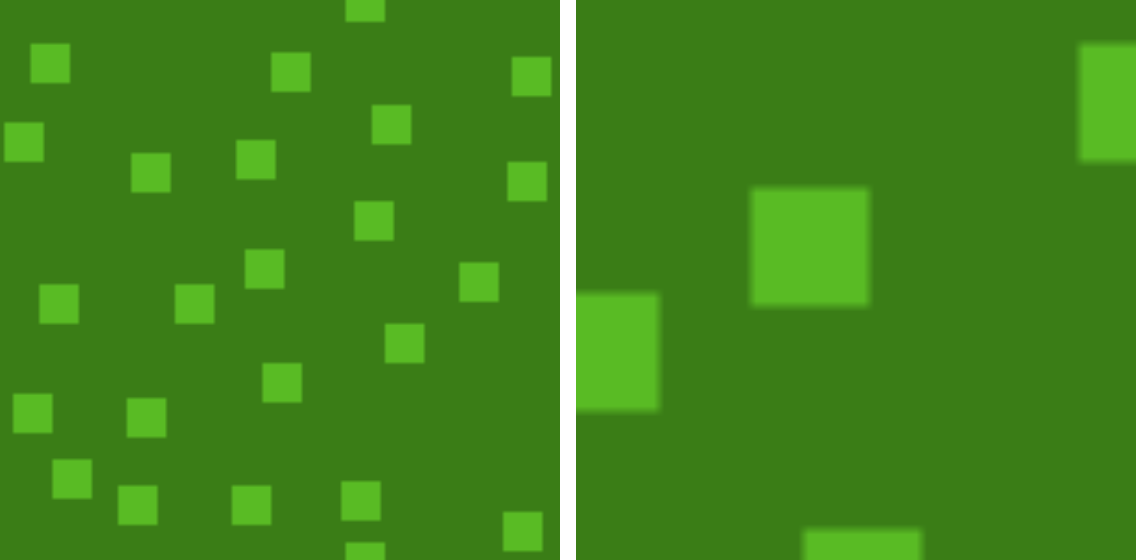
Left, the full canvas; right, a detail of the centre.
Give the GLSL for this pattern, as a three.js fragment shader.

```glsl
// Scattered bright green squares, softly edged, on a flat dark green ground.
varying vec2 vUv;

const vec3 GROUND_GREEN = vec3(0.228, 0.490, 0.088);
const vec3 SQUARE_GREEN = vec3(0.350, 0.732, 0.142);

const float UNITS = 128.0;       // layout units across the canvas
const float CELLS = 5.0;         // scatter cells per side
const float SQUARE_SIZE = 9.0;   // side of a square, in units
const float SOFTNESS = 0.4;      // half width of the edge blend, in units

vec2 hash22(vec2 p, float seed) {
  vec3 q = fract(vec3(p.xyx + seed) * vec3(0.1031, 0.1030, 0.0973));
  q += dot(q, q.yzx + 33.33);
  return fract((q.xx + q.yz) * q.zy);
}

// Coverage of a square whose lower left corner is at start.
float softSquare(vec2 p, vec2 start, float size, float softness) {
  vec2 d = abs(p - start - 0.5 * size) - 0.5 * size;
  vec2 cover = clamp(0.5 - 0.5 * d / softness, 0.0, 1.0);
  return cover.x * cover.y;
}

// One square per cell, snapped to whole units; a few cells stay empty.
float scatteredSquares(vec2 p, float cells, float size, float seed) {
  float cellSize = UNITS / cells;
  float column = floor(p.x / cellSize);

  // Slide each column by its own amount and wrap it, to break up the rows.
  float slide = floor(hash22(vec2(column, 7.0), seed).x * cellSize);
  p.y = mod(p.y + slide, UNITS);

  vec2 cell = vec2(column, floor(p.y / cellSize));
  float index = cell.x * cells + cell.y;
  float filled = 1.0 - step(abs(mod(index, 12.0) - 9.0), 0.5);

  float room = cellSize - size - 2.0;
  vec2 start = floor(cell * cellSize + 1.0 + room * hash22(cell, seed + 19.0));
  return filled * softSquare(p, start, size, SOFTNESS);
}

void main() {
  float squares = scatteredSquares(vUv * UNITS, CELLS, SQUARE_SIZE, 3.0);
  gl_FragColor = vec4(mix(GROUND_GREEN, SQUARE_GREEN, squares), 1.0);
}
```
